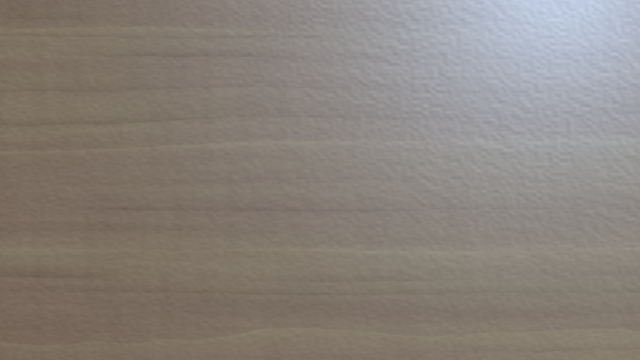
Write a WebGL 2 fragment shader that draws this texture.

```glsl
#version 300 es
precision highp float;
// Satin wood laminate: level brown grain with soft bands, thin dark growth
// lines and pale streaks, under a cool glare from the upper right corner.
// Stretched value noise makes the grain; a noise slope makes the embossing.

uniform vec2 u_resolution;
out vec4 fragColor;

// Lengths are in canvas heights.
const vec3 WOOD_ROSE = vec3(0.472, 0.412, 0.358);
const vec3 WOOD_OLIVE = vec3(0.482, 0.438, 0.362);
const vec3 PALE_TINT = vec3(0.050, 0.054, 0.040);
const vec3 DARK_TINT = vec3(0.052, 0.056, 0.048);
const vec3 GLARE_COLOR = vec3(0.745, 0.797, 0.880);
const vec2 GLARE_CENTER = vec2(1.56, 1.06);
const vec2 GLARE_STRETCH = vec2(0.93, 1.08);
const float GLARE_RADIUS = 0.62;
const float GLARE_FALLOFF = 1.4;
const float GLARE_GAIN = 1.08;
const int DARK_LINES = 15;
const int PALE_STREAKS = 3;
const float STREAK_SPACING = 0.305;
const float EMBOSS_SCALE = 105.0;
const float EMBOSS_MATTE = 0.020;
const float EMBOSS_GLOSSY = 0.060;

float hash(vec2 p) {
    return fract(sin(dot(p, vec2(127.1, 311.7))) * 43758.5);
}

float noise(vec2 p) {
    vec2 i = floor(p), f = fract(p);
    f = f * f * (3.0 - 2.0 * f);
    return mix(mix(hash(i), hash(i + vec2(1, 0)), f.x),
               mix(hash(i + vec2(0, 1)), hash(i + vec2(1, 1)), f.x), f.y);
}

float fbm(vec2 p) {
    float sum = 0.0, amp = 0.5;
    for (int i = 0; i < 4; i++) {
        sum += amp * noise(p);
        p = p * 2.03 + 17.3;
        amp *= 0.5;
    }
    return sum / 0.9375;
}

// Height across the grain, with a gentle rise on the left of the middle.
float grainHeight(vec2 p) {
    float rise = 1.0 - smoothstep(0.0, 0.85, p.x);
    float middle = exp(-pow((p.y - 0.62) / 0.13, 2.0));
    return p.y + 0.045 * rise * middle + 0.018 * (noise(p * vec2(1.6, 2.5)) - 0.5);
}

// Crisp below the line, with a soft tail above it.
float growthLine(float d, float crisp, float tail) {
    return exp(-abs(d) / (d < 0.0 ? crisp : tail));
}

vec3 woodColor(vec2 p) {
    float h = grainHeight(p);

    // Broad bands and finer level streaks
    float band = fbm(vec2(p.x * 0.45 + 3.0, h * 7.0));
    float streak = fbm(vec2(p.x * 1.3, h * 38.0)) - 0.5;
    vec3 color = mix(WOOD_ROSE, WOOD_OLIVE, smoothstep(0.28, 0.72, band));
    color += 0.045 * (band - 0.5) + 0.035 * streak;

    // Broken dark growth lines
    for (int i = 0; i < DARK_LINES; i++) {
        float id = float(i);
        float level = (id + 0.15 + 0.7 * hash(vec2(id, 4.0))) / float(DARK_LINES);
        float wave = 0.014 * (noise(vec2(p.x * 2.2, id * 7.3)) - 0.5)
                   + 0.004 * (noise(vec2(p.x * 14.0, id * 5.1)) - 0.5);
        float visible = smoothstep(0.3, 0.8, noise(vec2(p.x * 2.0 + 9.0, id * 3.7)));
        float weight = visible * mix(0.25, 0.8, hash(vec2(id, 8.0)));
        color -= DARK_TINT * weight * growthLine(h - level - wave, 0.0025, 0.013);
    }

    // Pale streaks
    for (int i = 1; i <= PALE_STREAKS; i++) {
        float id = float(i);
        float wave = 0.012 * (noise(vec2(p.x * 2.5, id * 11.0)) - 0.5);
        float d = h - id * STREAK_SPACING - wave;
        float visible = mix(0.3, 1.0, noise(vec2(p.x * 2.6, id * 6.1)));
        color += PALE_TINT * visible * growthLine(-d, 0.004, 0.014);
    }

    // Scalloped pale margin along the bottom
    float margin = 0.035 + 0.045 * noise(vec2(p.x * 2.4, 2.0))
                 + 0.012 * noise(vec2(p.x * 11.0, 5.0));
    float inside = smoothstep(0.003, -0.003, p.y - margin);
    color += PALE_TINT * inside * (0.25 + 0.45 * exp((p.y - margin) / 0.014));

    // Short fibres and faint upright mottling
    color += 0.022 * (noise(p * vec2(75.0, 190.0)) - 0.5);
    color += 0.012 * (noise(p * vec2(28.0, 5.0)) - 0.5);
    return color;
}

// Slope of a fine bumpy surface, lit from the upper right.
float emboss(vec2 p) {
    vec2 q = p * vec2(0.75, 1.0) * EMBOSS_SCALE;
    return noise(q) - noise(q + vec2(0.35, 0.6));
}

void main() {
    vec2 p = gl_FragCoord.xy / u_resolution.y;
    float reach = length((p - GLARE_CENTER) * GLARE_STRETCH) / GLARE_RADIUS;
    float glare = GLARE_GAIN * exp(-pow(reach, GLARE_FALLOFF));
    vec3 color = mix(woodColor(p), GLARE_COLOR, min(glare, 1.0));
    color += emboss(p) * mix(EMBOSS_MATTE, EMBOSS_GLOSSY, smoothstep(0.0, 0.6, glare));
    fragColor = vec4(clamp(color, 0.0, 1.0), 1.0);
}
```
